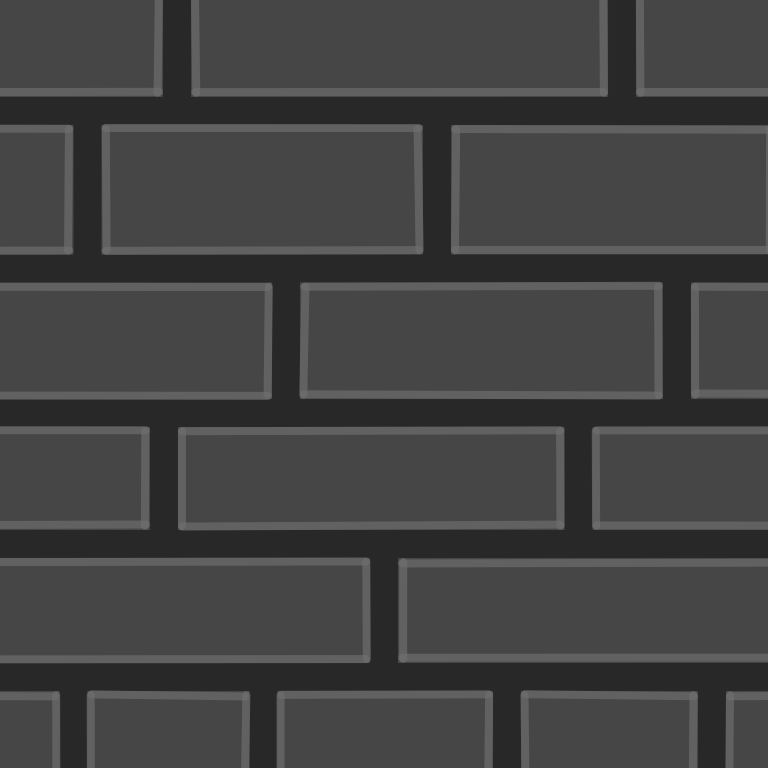
A Shadertoy shader for this pattern:

```glsl
// Dark wall of uneven bricks with hand-drawn translucent outlines.

const vec3 MORTAR = vec3(0.157);
const vec3 BRICK = vec3(0.273);
const vec3 OUTLINE = vec3(0.43);
const float OUTLINE_ALPHA = 0.69;
const float JOINT_HALF = 0.0182;     // half the mortar width
const float STROKE_HALF = 0.0052;    // half the outline width
const float STROKE_INSET = 0.0056;   // outline centre to brick edge
const float WOBBLE = 0.0017;         // largest shift of a stroke end

const int ROWS = 6;
const float OUTSIDE = 1.5;           // joint beyond the canvas

// Bed joint heights, bottom to top.
const float BEDS[ROWS + 1] = float[](
    -0.06, 0.1185, 0.2917, 0.4622, 0.6504, 0.8555, 1.06);

// Upright joints in each course, left to right.
const vec4 JOINTS[ROWS] = vec4[](
    vec4(0.0957, 0.3431, 0.6602, 0.9271),
    vec4(0.5, vec3(OUTSIDE)),
    vec4(0.2135, 0.7533, vec2(OUTSIDE)),
    vec4(0.3724, 0.8815, vec2(OUTSIDE)),
    vec4(0.1139, 0.569, 1.026, OUTSIDE),
    vec4(0.2305, 0.8099, vec2(OUTSIDE)));

vec2 hash22(vec2 p) {
    vec3 q = fract(p.xyx * vec3(0.1031, 0.103, 0.0973));
    q += dot(q, q.yzx + 33.33);
    return fract((q.xx + q.yz) * q.zy);
}

float segmentDistance(vec2 p, vec2 a, vec2 b) {
    vec2 pa = p - a, ba = b - a;
    return length(pa - ba * clamp(dot(pa, ba) / dot(ba, ba), 0.0, 1.0));
}

float boxDistance(vec2 p, vec2 low, vec2 high) {
    vec2 d = abs(p - 0.5 * (low + high)) - 0.5 * (high - low);
    return length(max(d, 0.0)) + min(max(d.x, d.y), 0.0);
}

float coverage(float d, float pixel) {
    return clamp(0.5 - d / pixel, 0.0, 1.0);
}

void mainImage(out vec4 fragColor, in vec2 fragCoord) {
    float pixel = 1.0 / iResolution.y;
    vec2 p = fragCoord * pixel;

    // Find the course, then the joints on either side.
    int row = 0;
    for (int i = 1; i < ROWS; i++) {
        if (p.y > BEDS[i]) row = i;
    }
    float left = -0.5;
    float right = OUTSIDE;
    for (int i = 3; i >= 0; i--) {
        float joint = JOINTS[row][i];
        if (joint > p.x) right = joint;
        else left = max(left, joint);
    }

    // Brick face.
    vec2 low = vec2(left, BEDS[row]) + JOINT_HALF;
    vec2 high = vec2(right, BEDS[row + 1]) - JOINT_HALF;
    vec3 color = mix(MORTAR, BRICK, coverage(boxDistance(p, low, high), pixel));

    // Four separate strokes, so overlaps at the corners grow lighter.
    vec2 center = 0.5 * (low + high);
    vec2 reach = 0.5 * (high - low) - STROKE_INSET;
    vec2 seed = vec2(floor(left * 977.0), float(row) * 41.0);
    for (int side = 0; side < 4; side++) {
        float facing = side < 2 ? -1.0 : 1.0;
        bool upright = side % 2 == 0;
        vec2 along = upright ? vec2(0.0, 1.0) : vec2(1.0, 0.0);
        vec2 across = along.yx;
        vec2 shift = (hash22(seed + float(side) * 17.0) * 2.0 - 1.0) * WOBBLE;
        vec2 middle = center + across * reach * facing;
        vec2 start = middle - along * reach + across * shift.x;
        vec2 end = middle + along * reach + across * shift.y;
        float d = segmentDistance(p, start, end) - STROKE_HALF;
        color = mix(color, OUTLINE, OUTLINE_ALPHA * coverage(d, pixel));
    }

    fragColor = vec4(color, 1.0);
}
```
